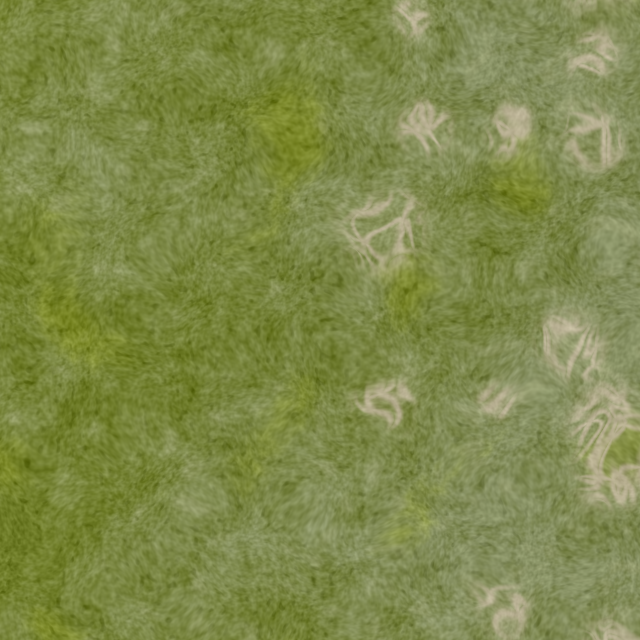
Reproduce this texture procedurally as a Shadertoy shader.

```glsl
// Worn lawn seen from above: mottled green turf with tufts of pale dry straw.

const vec3 LUSH_GREEN  = vec3(0.462, 0.515, 0.195);
const vec3 DULL_GREEN  = vec3(0.502, 0.542, 0.350);
const vec3 MOSS_YELLOW = vec3(0.510, 0.560, 0.110);
const vec3 PALE_GRASS  = vec3(0.600, 0.620, 0.440);
const vec3 DRY_STRAW   = vec3(0.760, 0.715, 0.615);

const float PATCH_SCALE  = 3.2;    // broad colour drifts
const float MOTTLE_SCALE = 15.0;   // soft blotches
const float CLUMP_SCALE  = 48.0;   // clumps of blades
const float GRAIN_SCALE  = 120.0;  // single blades
const float TUFT_GRID    = 7.0;    // straw cells across the canvas
const float STRAND_SCALE = 24.0;   // straw strands
const float TUFT_CHANCE  = 0.62;   // on the worn side

uint mixBits(uint h) {
    h ^= h >> 16; h *= 0x7feb352dU;
    h ^= h >> 15; h *= 0x846ca68bU;
    return h ^ (h >> 16);
}

float hash(vec2 cell, float seed) {
    ivec3 c = ivec3(floor(vec3(cell, seed) + 0.5));
    uint h = mixBits(uint(c.x) + mixBits(uint(c.y) + mixBits(uint(c.z))));
    return float(h >> 8) / 16777216.0;
}

vec2 gradient(vec2 cell, float seed) {
    float angle = 6.28319 * hash(cell, seed);
    return vec2(cos(angle), sin(angle));
}

// Gradient noise, roughly -0.7 to 0.7
float noise(vec2 p, float seed) {
    vec2 i = floor(p), f = p - i;
    vec2 u = f * f * f * (f * (f * 6.0 - 15.0) + 10.0);
    vec2 e = vec2(0.0, 1.0);
    float a = dot(gradient(i, seed), f);
    float b = dot(gradient(i + e.yx, seed), f - e.yx);
    float c = dot(gradient(i + e.xy, seed), f - e.xy);
    float d = dot(gradient(i + e.yy, seed), f - e.yy);
    return mix(mix(a, b, u.x), mix(c, d, u.x), u.y);
}

// Soft footprints of the scattered tufts, denser to the right
float tuftField(vec2 uv) {
    vec2 p = uv * TUFT_GRID, home = floor(p);
    float field = 0.0;
    for (int y = -1; y <= 1; y++)
    for (int x = -1; x <= 1; x++) {
        vec2 cell = home + vec2(x, y);
        vec2 centre = cell + 0.2 + 0.6 * vec2(hash(cell, 1.0), hash(cell, 2.0));
        float wear = smoothstep(0.42, 0.80, centre.x / TUFT_GRID);
        float present = step(hash(cell, 3.0), TUFT_CHANCE * wear);
        float radius = mix(0.22, 0.48, hash(cell, 4.0));
        vec2 d = (p - centre) / radius;
        field = max(field, present * exp(-dot(d, d)));
    }
    return field;
}

// Ragged, branching strands
float strands(vec2 uv) {
    vec2 bend = vec2(noise(uv * 13.0, 21.0), noise(uv * 13.0, 22.0));
    vec2 p = (uv + 0.045 * bend) * STRAND_SCALE;
    float steep = 1.0 - 2.4 * abs(noise(p * vec2(1.2, 0.65), 23.0));
    float slanted = 1.0 - 2.4 * abs(noise(mat2(0.8, 0.5, -0.5, 0.8) * p, 24.0));
    return smoothstep(0.45, 0.95, max(steep, slanted * 0.95));
}

void mainImage(out vec4 fragColor, in vec2 fragCoord) {
    vec2 uv = fragCoord / iResolution.y;
    vec2 warp = vec2(noise(uv * 9.0, 5.0), noise(uv * 9.0, 6.0));
    vec2 p = uv + 0.03 * warp;

    float drift  = noise(p * PATCH_SCALE, 7.0);
    float mottle = noise(p * MOTTLE_SCALE, 8.0);
    float clump  = noise(p * CLUMP_SCALE, 9.0);
    float grain  = noise(p * GRAIN_SCALE, 10.0);
    float fine   = noise(p * GRAIN_SCALE * 1.7, 11.0);

    // Saturated turf on the left fades to greyer turf on the right
    float dullness = 0.5 + 0.75 * (uv.x - 0.47) + 0.7 * drift
                   + 0.45 * mottle + 0.35 * clump + 0.2 * grain;
    vec3 color = mix(LUSH_GREEN, DULL_GREEN, clamp(dullness, -0.1, 1.1));

    // Mossy yellow spots
    float moss = smoothstep(0.22, 0.55, noise(p * 5.5, 12.0) + 0.15 * clump);
    color = mix(color, MOSS_YELLOW, 0.55 * moss);

    // Light and shade of the blades
    float shade = 0.035 * drift + 0.050 * mottle + 0.060 * clump
                + 0.085 * grain + 0.045 * fine;
    float gaps = smoothstep(0.2, 0.55, noise(p * 85.0, 13.0) - 0.3 * mottle);
    color += shade - 0.065 * gaps;

    // Faded grass in wisps
    float wisps = smoothstep(0.12, 0.55, noise(p * vec2(25.0, 32.0), 14.0) + 0.3 * mottle);
    color = mix(color, PALE_GRASS + shade, 0.45 * wisps * smoothstep(-0.2, 0.9, dullness));

    // Dry straw
    float tuft = tuftField(uv + 0.035 * warp);
    float straw = smoothstep(0.15, 0.70, tuft) * strands(uv);
    color = mix(color, PALE_GRASS + shade, 0.45 * tuft);
    color = mix(color, DRY_STRAW + 0.6 * shade, 0.85 * straw);

    fragColor = vec4(clamp(color, 0.0, 1.0), 1.0);
}
```
